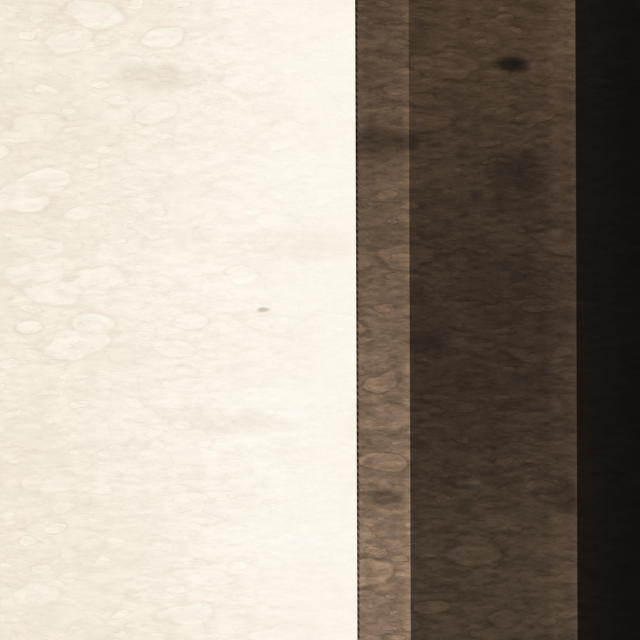
Give the GLSL for this texture, as a three.js fragment shader.

```glsl
varying vec2 vUv;

const vec3 CREAM_SHADE = vec3(0.945, 0.905, 0.845);
const vec3 CREAM_LIGHT = vec3(0.992, 0.972, 0.930);
const vec3 TAN_TOP = vec3(0.365, 0.295, 0.235);
const vec3 TAN_BOTTOM = vec3(0.540, 0.450, 0.370);
const vec3 BROWN_TOP = vec3(0.295, 0.237, 0.185);
const vec3 BROWN_MID = vec3(0.238, 0.190, 0.153);
const vec3 BROWN_BOTTOM = vec3(0.280, 0.230, 0.185);
const vec3 NEAR_BLACK = vec3(0.092, 0.077, 0.065);

const float CREAM_EDGE = 0.5585;   // band edges at the bottom
const float TAN_EDGE = 0.6420;
const float BROWN_EDGE = 0.9025;
const float EDGE_LEAN = 0.0035;    // leftward drift towards the top
const float EDGE_SOFT = 0.0013;
const float GRAIN = 0.10;
const float FLAKE_GAIN = 0.13;

float hash(vec2 p) {
  return fract(sin(dot(p, vec2(127.1, 311.7))) * 43758.5453);
}

float noise(vec2 p) {
  vec2 i = floor(p);
  vec2 f = fract(p);
  f = f * f * (3.0 - 2.0 * f);
  return mix(mix(hash(i), hash(i + vec2(1.0, 0.0)), f.x),
             mix(hash(i + vec2(0.0, 1.0)), hash(i + 1.0), f.x), f.y);
}

float fbm(vec2 p) {
  float sum = 0.0;
  float amp = 0.5;
  for (int i = 0; i < 4; i++) {
    sum += amp * noise(p);
    p = p * 2.03 + 17.3;
    amp *= 0.5;
  }
  return sum / 0.9375;
}

// Scattered, ragged ellipses: x = fill, y = rim
vec2 flakes(vec2 p, float density) {
  vec2 cell = floor(p);
  vec2 result = vec2(0.0);
  float ragged = 0.5 * (noise(p * 4.0) - 0.5);
  for (int j = -1; j <= 1; j++) {
    for (int i = -1; i <= 1; i++) {
      vec2 id = cell + vec2(float(i), float(j));
      vec2 d = p - id - vec2(hash(id + 3.1), hash(id + 8.7));
      d.y += d.x * (hash(id + 5.3) - 0.6) * 0.7;
      float size = mix(0.18, 0.52, hash(id + 1.9));
      float r = length(d / vec2(size, size * mix(0.5, 1.0, hash(id + 6.2)))) + ragged;
      float strength = step(hash(id + 12.4), density) * mix(0.4, 1.0, hash(id + 4.6));
      result.x = max(result.x, strength * (1.0 - smoothstep(0.82, 1.0, r)));
      result.y = max(result.y, strength * smoothstep(0.85, 1.0, r) * (1.0 - smoothstep(1.0, 1.3, r)));
    }
  }
  return result;
}

// Soft oval with a wavering outline
float blot(vec2 p, vec2 centre, vec2 radius) {
  float r = length((p - centre) / radius) + 0.5 * (noise(p * 45.0) - 0.5);
  return 1.0 - smoothstep(0.35, 1.15, r);
}

float past(float x, float edge) {
  return smoothstep(edge - EDGE_SOFT, edge + EDGE_SOFT, x);
}

void main() {
  vec2 p = vUv;
  float x = p.x + EDGE_LEAN * p.y;

  // Stone texture, stretched sideways
  vec2 warped = p + 0.012 * vec2(fbm(p * 18.0), fbm(p * 18.0 + 31.0));
  float cloud = fbm(warped * vec2(5.0, 11.0)) - 0.5;
  float fibre = fbm(warped * vec2(48.0, 150.0)) - 0.5;
  float speck = noise(p * vec2(190.0, 330.0)) - 0.5;
  float vein = 1.0 - smoothstep(0.0, 0.045, abs(fbm(warped * vec2(20.0, 42.0)) - 0.5));
  vec2 large = flakes(warped * vec2(10.0, 18.0), 0.40);
  vec2 small = flakes(warped * vec2(27.0, 56.0) + 9.0, 0.50);
  float fill = max(large.x, 0.75 * small.x);
  float rim = max(large.y, 0.8 * small.y);

  // Cream field, brightest beside its right edge
  float glow = smoothstep(0.05, 0.55, p.x + 0.12 * sin(p.y * 3.14159) - 0.06);
  float calm = mix(1.0, 0.35, smoothstep(0.32, 0.54, p.x));
  vec3 cream = mix(CREAM_SHADE, CREAM_LIGHT, clamp(0.15 + 0.75 * glow + 0.5 * cloud, 0.0, 1.0));
  cream = mix(cream, CREAM_LIGHT, 0.5 * fill * calm);
  cream -= vec3(0.6, 0.8, 1.0) * calm * (0.030 * rim + 0.022 * vein);
  cream += 0.065 * calm * fibre + 0.012 * speck;
  float stain = blot(p, vec2(0.24, 0.88), vec2(0.075, 0.03))
              + 0.7 * blot(p, vec2(0.35, 0.34), vec2(0.12, 0.025))
              + 0.6 * blot(p, vec2(0.47, 0.615), vec2(0.09, 0.03));
  cream -= vec3(0.035, 0.042, 0.050) * stain;
  cream -= vec3(0.16, 0.18, 0.20) * blot(p, vec2(0.413, 0.516), vec2(0.012, 0.005));

  // Dark bands
  vec3 tan_ = mix(TAN_BOTTOM, TAN_TOP, smoothstep(0.05, 0.95, p.y));
  tan_ *= 1.0 + 0.10 * smoothstep(TAN_EDGE - 0.016, TAN_EDGE, x);
  vec3 brown = mix(BROWN_BOTTOM, BROWN_MID, smoothstep(0.0, 0.45, p.y));
  brown = mix(brown, BROWN_TOP, smoothstep(0.5, 1.0, p.y));
  brown *= 1.0 + 0.13 * smoothstep(0.852, 0.872, x) + 0.08 * smoothstep(0.885, BROWN_EDGE, x);
  vec3 black = NEAR_BLACK * mix(1.12, 0.82, smoothstep(BROWN_EDGE, 1.0, x));

  vec3 dark = mix(tan_, brown, past(x, TAN_EDGE));
  dark = mix(dark, black, past(x, BROWN_EDGE));
  float relief = FLAKE_GAIN * fill - 0.09 * rim - 0.05 * vein + 0.20 * cloud + 0.42 * fibre + GRAIN * speck;
  dark *= 1.0 + relief * mix(1.0, 0.6, past(x, BROWN_EDGE));

  // Smudges and pale chips
  float smudge = 0.50 * blot(p, vec2(0.797, 0.899), vec2(0.030, 0.015))
               + 0.25 * blot(p, vec2(0.600, 0.775), vec2(0.060, 0.035))
               + 0.20 * blot(p, vec2(0.810, 0.730), vec2(0.045, 0.040))
               + 0.22 * blot(p, vec2(0.600, 0.225), vec2(0.040, 0.018))
               + 0.22 * blot(p, vec2(0.880, 0.230), vec2(0.030, 0.035))
               + 0.18 * blot(p, vec2(0.660, 0.465), vec2(0.035, 0.020));
  float chip = blot(p, vec2(0.785, 0.180), vec2(0.038, 0.014))
             + blot(p, vec2(0.742, 0.248), vec2(0.017, 0.009));
  dark *= (1.0 - smudge) * (1.0 + 0.22 * chip);

  // Fine hatched shadow along the cream edge
  float hatch = smoothstep(0.25, 0.75, abs(fract(p.y * 95.0 + x * 90.0) - 0.5) * 2.0);
  float seam = past(x, CREAM_EDGE) * (1.0 - smoothstep(CREAM_EDGE + 0.001, CREAM_EDGE + 0.005, x));
  dark *= 1.0 - seam * (0.30 + 0.35 * hatch);

  vec3 colour = mix(cream, dark, past(x, CREAM_EDGE));
  gl_FragColor = vec4(clamp(colour, 0.0, 1.0), 1.0);
}
```
